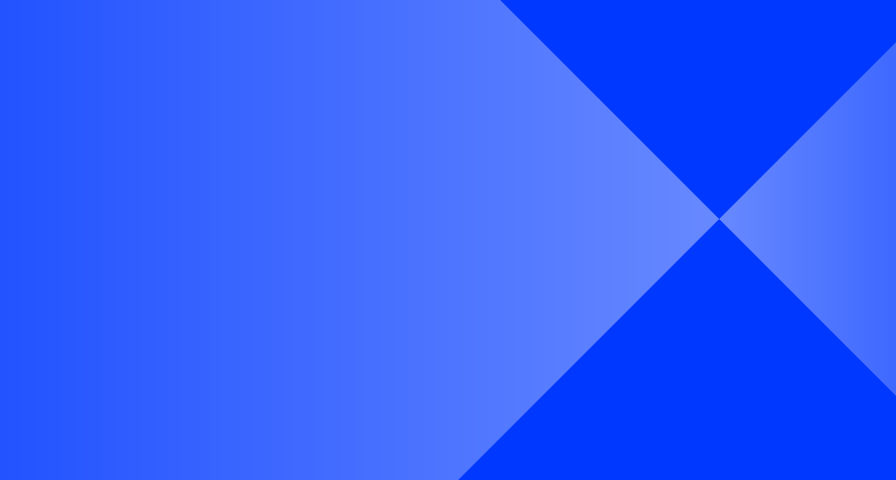
This background is drawn by a Shadertoy shader. Its source:

```glsl
#define BASE_BLUE vec3(0.0, 0.22, 1.0)
#define APEX vec2(0.8027, 0.5437)
#define TINT_LEFT 0.135
#define TINT_APEX 0.405
#define TINT_RIGHT 0.245

// White veil strength: rises to the apex, then falls toward the right side
float veilStrength(float x) {
    float rise = mix(TINT_LEFT, TINT_APEX, clamp(x / APEX.x, 0.0, 1.0));
    float fall = mix(TINT_APEX, TINT_RIGHT, clamp((x - APEX.x) / (1.0 - APEX.x), 0.0, 1.0));
    return x < APEX.x ? rise : fall;
}

// Signed distance to the two side wedges bounded by 45 degree lines
float wedgeDistance(vec2 p) {
    return (abs(p.y) - abs(p.x)) * 0.70711;
}

void mainImage(out vec4 fragColor, in vec2 fragCoord) {
    vec2 uv = fragCoord / iResolution.xy;
    vec2 fromApex = (uv - APEX) * vec2(iResolution.x / iResolution.y, 1.0);

    // Edge smoothing over one pixel
    float pixel = 1.0 / iResolution.y;
    float wedge = clamp(0.5 - wedgeDistance(fromApex) / pixel, 0.0, 1.0);

    // Veil over the flat blue
    vec3 color = mix(BASE_BLUE, vec3(1.0), veilStrength(uv.x) * wedge);
    fragColor = vec4(color, 1.0);
}
```
